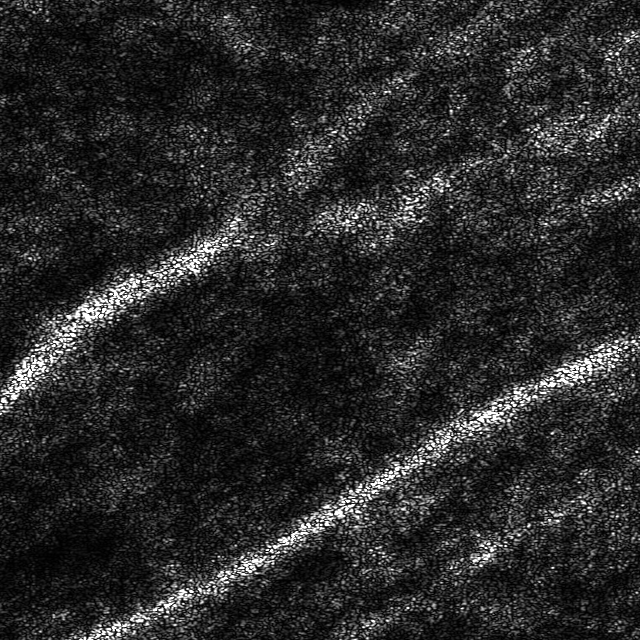
Reproduce this texture procedurally as a WebGL 2 fragment shader.

```glsl
#version 300 es
precision highp float;

uniform vec2 u_resolution;
out vec4 outColor;

const vec2  GRAIN = vec2(190.0, 300.0);      // speckle cells across the canvas
const float GRAIN_SHARPNESS = 3.0;
const float SPECKLE_CONTRAST = 1.35;
const vec2  CLUMP_COARSE = vec2(14.0, 27.0); // cells along and across the grain
const vec2  CLUMP_FINE = vec2(48.0, 75.0);
const float STREAK_TILT = 0.53;
const float UPPER_LEFT_TILT = -0.12;
const float BASE_LEVEL = 0.165;
const float UPPER_GAIN = 0.72;
const float LOWER_GAIN = 0.66;
const float TAU = 6.2831853;

vec3 hash3(vec2 cell) {
    vec3 h = fract(vec3(cell.xyx) * vec3(0.1031, 0.1030, 0.0973));
    h += dot(h, h.yxz + 33.33);
    return fract((h.xxy + h.yzz) * h.zyx);
}

vec2 rotate(vec2 p, float angle) {
    float c = cos(angle), s = sin(angle);
    return vec2(c * p.x + s * p.y, c * p.y - s * p.x);
}

// Jittered cells: xy sums random phasors, z sums random bright blobs.
vec3 cellSum(vec2 q, float sharpness) {
    vec2 home = floor(q);
    vec3 total = vec3(0.0);
    for (int j = -1; j <= 1; j++)
    for (int i = -1; i <= 1; i++) {
        vec2 cell = home + vec2(i, j);
        vec3 r = hash3(cell + 71.0);
        vec2 d = q - cell - r.xy;
        float phase = TAU * r.z;
        total += exp(-sharpness * dot(d, d)) * vec3(cos(phase), sin(phase), r.z * r.z);
    }
    return total;
}

float speckle(vec2 p) {
    float power = 0.25 * TAU / GRAIN_SHARPNESS;
    float amplitude = length(cellSum(p * GRAIN, GRAIN_SHARPNESS).xy) / sqrt(power);
    return pow(amplitude, SPECKLE_CONTRAST);
}

// Uneven brightness, averaging near one.
float clumps(vec2 p, float tilt) {
    vec2 q = rotate(p, tilt) + 3.0;
    float coarse = cellSum(q * CLUMP_COARSE, 3.0).z / 0.35;
    float fine = cellSum(q * CLUMP_FINE, 3.0).z / 0.35;
    return 0.30 + 0.35 * coarse + 0.35 * fine;
}

float band(float offset, float width) {
    float t = offset / width;
    return exp(-t * t);
}

float span(float x, float start, float end, float fade) {
    return smoothstep(start - fade, start + fade, x)
         * (1.0 - smoothstep(end - fade, end + fade, x));
}

float blob(vec2 p, vec2 center, vec2 radius, float tilt) {
    vec2 d = rotate(p - center, tilt) / radius;
    return exp(-dot(d, d));
}

// Large bright ridges and their faint branches.
float ridges(vec2 p) {
    float x = p.x;
    float upperY = 0.387 + 0.75 * x + 0.013 * cos(15.3 * (x - 0.12))
                 - 0.018 * exp(-45.0 * x) + 0.055 * smoothstep(0.60, 0.70, x);
    float upperWidth = 0.015 + 0.014 * smoothstep(0.0, 0.06, x) - 0.009 * smoothstep(0.12, 0.4, x);
    float upperGain = mix(UPPER_GAIN, 0.17, smoothstep(0.14, 0.44, x)) * (1.0 - smoothstep(0.60, 0.72, x));
    float light = upperGain * band(p.y - upperY, upperWidth);

    float lowerY = 0.541 * (x - 0.143) - 0.0165 * sin(7.2 * (x - 0.143));
    float lowerGain = LOWER_GAIN * (0.85 + 0.15 * sin(17.0 * x));
    light += lowerGain * band(p.y - lowerY, 0.016);
    light += 0.09 * band(p.y - lowerY + 0.01, 0.045);

    float branchY = 0.575 + 0.345 * (x - 0.26) - 0.022 * band(x - 0.58, 0.06);
    light += 0.14 * band(p.y - branchY, 0.022) * span(x, 0.22, 1.1, 0.06);
    light += 0.22 * blob(p, vec2(0.66, 0.69), vec2(0.065, 0.018), 0.7);
    light += 0.18 * blob(p, vec2(0.31, 0.59), vec2(0.075, 0.022), 0.5);

    light += 0.15 * band(p.y - 0.603 * x + 0.326, 0.018) * span(x, 0.5, 1.1, 0.05);
    light += 0.09 * band(p.y - 0.48 * x + 0.18, 0.018) * span(x, 0.40, 0.9, 0.06);
    light += 0.18 * band(p.y - 0.42 * x - 0.299, 0.014) * span(x, 0.84, 1.1, 0.02);
    light += 0.24 * band(p.y - 0.92 * x - 0.035, 0.009) * span(x, 0.94, 1.1, 0.01);
    light += 0.35 * blob(p, vec2(0.91, 0.887), vec2(0.018, 0.006), -0.5);
    light += 0.15 * blob(p, vec2(0.56, 0.975), vec2(0.06, 0.007), -0.1);
    return light;
}

// Dim hollows between the ridges.
float shade(vec2 p) {
    float s = 1.0 - 0.58 * blob(p, vec2(0.19, 0.88), vec2(0.22, 0.06), -0.12);
    s *= 1.0 - 0.60 * blob(p, vec2(0.07, 0.55), vec2(0.15, 0.045), 0.55);
    s *= 1.0 - 0.62 * blob(p, vec2(0.43, 0.48), vec2(0.21, 0.065), 0.1);
    s *= 1.0 - 0.72 * blob(p, vec2(0.08, 0.13), vec2(0.17, 0.10), 0.2);
    s *= 1.0 - 0.60 * blob(p, vec2(0.42, 0.075), vec2(0.12, 0.028), 0.5);
    s *= 1.0 - 0.45 * blob(p, vec2(0.38, 0.33), vec2(0.18, 0.09), 0.3);
    s *= 1.0 - 0.50 * blob(p, vec2(1.0, 0.61), vec2(0.12, 0.04), 0.1);
    s *= 1.0 - 0.75 * blob(p, vec2(0.53, 1.0), vec2(0.07, 0.018), 0.0);
    return s * (0.92 + 0.25 * smoothstep(0.35, 0.9, p.x) * smoothstep(0.5, 0.8, p.y));
}

void main() {
    vec2 p = gl_FragCoord.xy / u_resolution;
    float upperLeft = smoothstep(0.0, 0.2, p.y - 0.75 * p.x - 0.42);
    float texture2 = mix(clumps(p, STREAK_TILT), clumps(p, UPPER_LEFT_TILT), upperLeft);
    float level = BASE_LEVEL * shade(p) * texture2 + ridges(p) * mix(1.0, texture2, 0.45);
    outColor = vec4(vec3(clamp(level * speckle(p), 0.0, 1.0)), 1.0);
}
```
